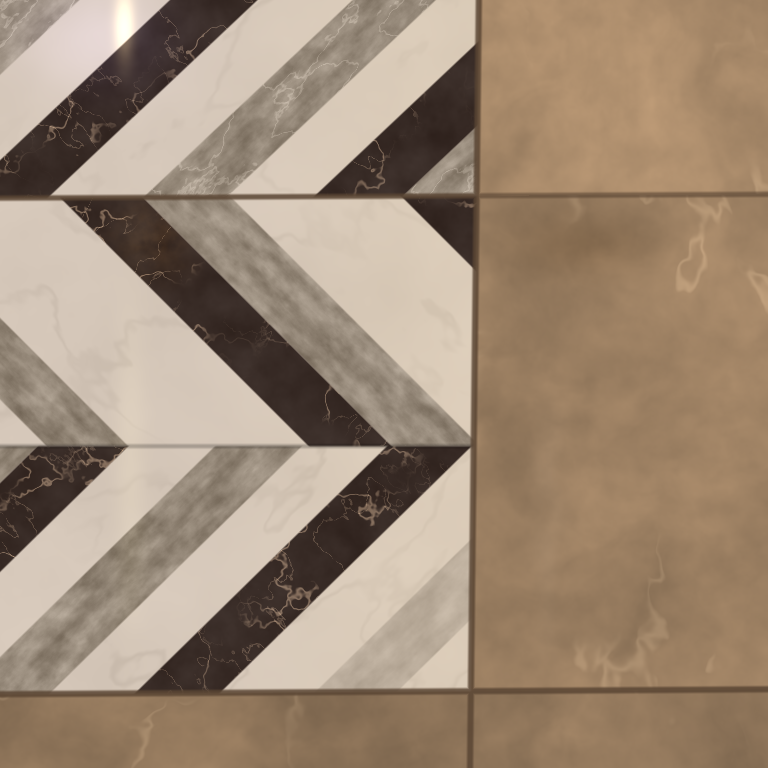
Reproduce this texture procedurally as a three.js fragment shader.

```glsl
varying vec2 vUv;

#define WHITE vec3(0.835, 0.78, 0.725)
#define DARK vec3(0.215, 0.165, 0.145)
#define GRAY vec3(0.585, 0.535, 0.475)
#define BROWN vec3(0.605, 0.495, 0.38)
#define GROUT vec3(0.35, 0.27, 0.20)
#define SOFT 0.0022
#define GROUT_WIDTH 0.0018
#define TOP_SEAM 0.742
#define MID_SEAM 0.419
#define LOW_SEAM 0.096

float hash(vec2 p) {
  vec3 q = fract(p.xyx * 0.1031);
  q += dot(q, q.yzx + 33.33);
  return fract((q.x + q.y) * q.z);
}

float noise(vec2 p) {
  vec2 cell = floor(p);
  vec2 f = fract(p);
  f = f * f * (3.0 - 2.0 * f);
  float low = mix(hash(cell), hash(cell + vec2(1.0, 0.0)), f.x);
  float high = mix(hash(cell + vec2(0.0, 1.0)), hash(cell + 1.0), f.x);
  return mix(low, high, f.y);
}

float fbm(vec2 p) {
  float sum = 0.0;
  float gain = 0.5;
  for (int i = 0; i < 5; i++) {
    sum += gain * noise(p);
    p = mat2(1.6, 1.2, -1.2, 1.6) * p + 7.3;
    gain *= 0.5;
  }
  return sum / 0.97;
}

// Thin line where the noise crosses its middle value
float vein(vec2 p, float width) {
  return 1.0 - smoothstep(0.0, width, abs(fbm(p) - 0.5));
}

float edge(float d) {
  return smoothstep(-SOFT, SOFT, d);
}

float band(float x, float from, float to) {
  return edge(x - from) * edge(to - x);
}

float line(float d, float width) {
  return 1.0 - smoothstep(width, width + 2.0 * SOFT, abs(d));
}

float glow(vec2 p, vec2 center, vec2 size) {
  vec2 d = (p - center) / size;
  return exp(-dot(d, d));
}

vec3 brownMarble(vec2 p) {
  vec2 warp = vec2(fbm(p * 5.0), fbm(p * 5.0 + 19.0));
  float cloud = fbm(p * 7.0 + warp * 2.0);
  vec3 color = BROWN * (1.0 + 0.36 * (cloud - 0.5) + 0.10 * (fbm(p * 38.0) - 0.5));
  float streak = vein(p * vec2(6.0, 3.5) + warp + 4.0, 0.022) * smoothstep(0.4, 0.7, noise(p * 9.0));
  return color + vec3(0.08, 0.075, 0.065) * streak;
}

// Each row gives stripe masks: dark, gray, pale gray
vec3 topRow(float s) {
  return vec3(band(s, -0.049, 0.065) + band(s, 0.410, 0.525),
              band(s, -0.280, -0.167) + band(s, 0.189, 0.297) + band(s, 0.525, 0.70), 0.0);
}

vec3 middleRow(float s) {
  return vec3(band(s, 0.081, 0.189) + band(s, 0.527, 0.75),
              band(s, -0.260, -0.154) + band(s, 0.189, 0.304), 0.0);
}

vec3 lowerRow(float s) {
  return vec3(band(s, 0.049, 0.167) + band(s, 0.504, 0.614),
              band(s, -0.20, 0.049) + band(s, 0.280, 0.393), band(s, 0.737, 0.843));
}

vec3 chevrons(vec2 p, float topSeam) {
  float top = edge(p.y - topSeam);
  float low = edge(MID_SEAM - p.y);
  vec3 stripes = middleRow(p.x + p.y - 0.740);
  stripes = mix(stripes, topRow(p.x - 1.06 * (p.y - 0.745)), top);
  stripes = mix(stripes, lowerRow(p.x - 1.02 * (p.y - MID_SEAM)), low);

  // Grain follows the stripe direction
  float side = p.y > topSeam || p.y < MID_SEAM ? 1.0 : -1.0;
  vec2 grain = vec2(p.x + side * p.y, p.x - side * p.y) + 3.0 * side;
  float streaks = fbm(grain * vec2(14.0, 45.0));
  float speck = fbm(p * 75.0);

  vec3 white = WHITE + vec3(0.02, 0.015, -0.005) * smoothstep(0.2, 0.6, p.x);
  white += 0.05 * (fbm(p * 8.0) - 0.5);
  white -= 0.045 * vein(grain * vec2(4.0, 7.0), 0.04) * noise(p * 12.0);
  vec3 gray = GRAY + 0.28 * (streaks - 0.5) + 0.14 * (speck - 0.5);
  gray += 0.10 * vein(grain * vec2(12.0, 24.0), 0.03) * top;
  vec3 dark = DARK + 0.10 * (fbm(p * 28.0) - 0.5);
  float cracks = vein(p * 13.0 + 2.0, 0.018) + 0.6 * vein(grain * vec2(22.0, 12.0), 0.018);
  dark += vec3(0.31, 0.27, 0.22) * cracks * smoothstep(0.3, 0.75, noise(p * 21.0));
  dark += vec3(0.12, 0.08, 0.03) * glow(p, vec2(0.20, 0.69), vec2(0.05)) * speck;

  vec3 color = mix(white, gray, stripes.y);
  color = mix(color, mix(white, gray, 0.42), stripes.z);
  return mix(color, dark, stripes.x);
}

void main() {
  vec2 p = vUv;
  float wall = p.x - 0.612 - 0.0115 * p.y;
  float topSeam = TOP_SEAM + 0.005 * p.x;
  float lowSeam = LOW_SEAM + 0.0065 * p.x;

  // Plain tiles with their own tone
  float bottom = edge(lowSeam - p.y);
  vec3 plain = brownMarble(p + 0.7 * step(topSeam, p.y) + 1.3 * step(p.y, lowSeam));
  plain *= 1.0 + 0.06 * edge(p.y - topSeam) - 0.07 * bottom;
  plain += 0.07 * glow(p, vec2(0.715, 0.32), vec2(0.018, 0.11)) * noise(p * vec2(45.0, 18.0));
  plain -= 0.05 * glow(p, vec2(0.76, 0.68), vec2(0.09, 0.04));

  float inlay = edge(-wall) * (1.0 - bottom);
  vec3 color = mix(plain, chevrons(p, topSeam), inlay);

  // Joints
  color = mix(color, color * 0.78, line(p.y - MID_SEAM, 0.0005) * inlay);
  float joint = max(line(wall, GROUT_WIDTH), line(p.y - lowSeam, GROUT_WIDTH));
  joint = max(joint, line(p.y - topSeam, 0.0012) * mix(1.0, 0.75, edge(wall)));
  color = mix(color, GROUT, 0.85 * joint);

  // Lamp reflections
  color += vec3(0.30, 0.27, 0.16) * glow(p, vec2(0.162, 0.965), vec2(0.012, 0.045));
  color += vec3(0.06, 0.055, 0.10) * glow(p, vec2(0.13, 0.95), vec2(0.10, 0.07));
  color += vec3(0.035, 0.035, 0.02) * glow(p, vec2(0.17, 0.40), vec2(0.02, 0.20));
  gl_FragColor = vec4(color, 1.0);
}
```
